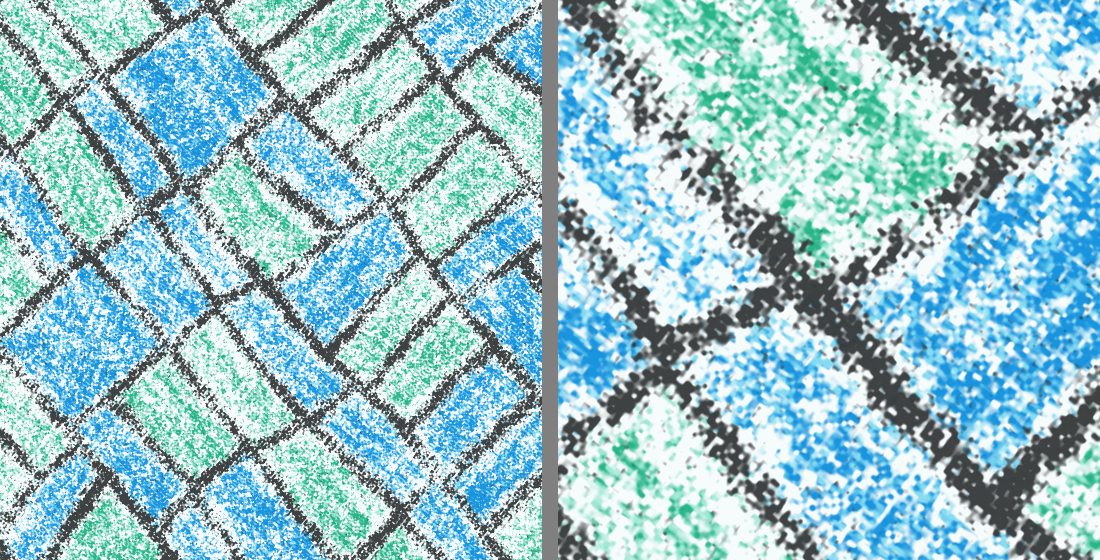
Left, the full canvas; right, a detail of the centre.
Write a Shadertoy shader that draws this pattern.

```glsl
// Crayon drawing of slanted, hand-ruled blue and green bricks with grainy charcoal joints.

const float TILE = 0.232;          // side of a square that splits into two bricks
const float SLANT = 0.873;         // downward tilt of the long joints, radians
const float WOBBLE = 0.046;        // slow bend of the ruled joints
const float JITTER = 0.008;        // quick shake of the hand
const float SPLIT_SHARE = 0.93;    // share of squares cut into two bricks
const float LENGTHWISE = 0.62;     // share of cuts that follow the slant
const float GREEN_SHARE = 0.46;    // share of green bricks
const float LINE_CORE = 0.001;     // heaviest half width of a joint
const float LINE_REACH = 0.023;    // half width including loose specks
const float GRAIN = 330.0;         // paper teeth per canvas height
const vec3 PAPER = vec3(0.965, 0.985, 0.985);
const vec3 CHARCOAL = vec3(0.21, 0.22, 0.22);
const vec3 BLUE_PALE = vec3(0.52, 0.86, 0.95);
const vec3 BLUE_DEEP = vec3(0.10, 0.58, 0.87);
const vec3 GREEN_PALE = vec3(0.62, 0.91, 0.83);
const vec3 GREEN_DEEP = vec3(0.16, 0.71, 0.53);

float hash(vec2 p) {
    return fract(sin(dot(p, vec2(127.1, 311.7))) * 43758.5);
}

float noise(vec2 p) {
    vec2 i = floor(p), f = fract(p);
    f = f * f * (3.0 - 2.0 * f);
    return mix(mix(hash(i), hash(i + vec2(1, 0)), f.x),
               mix(hash(i + vec2(0, 1)), hash(i + vec2(1, 1)), f.x), f.y);
}

vec2 noise2(vec2 p) {
    return vec2(noise(p), noise(p + 37.3)) - 0.5;
}

// Paper tooth on a turned lattice, spread to cover about 0..1
float tooth(vec2 p) {
    vec2 t = vec2(0.8 * p.x - 0.6 * p.y, 0.6 * p.x + 0.8 * p.y) * GRAIN;
    float n = 0.6 * noise(t) + 0.4 * noise(t.yx * 0.43 + 19.0);
    return (n - 0.5) * 1.6 + 0.5;
}

// Wax or charcoal caught by the tooth at a given pressure
float rub(float pressure, float grain, float softness) {
    return smoothstep(-softness, softness, pressure - grain);
}

// Returns joint distance, brick seed, and coordinates along and across the brick
vec4 brick(vec2 p) {
    float c = cos(SLANT), s = sin(SLANT);
    vec2 q = vec2(c * p.x - s * p.y, s * p.x + c * p.y) / TILE;
    float row = floor(q.y);
    q.x += hash(vec2(row, 7.0));
    vec2 id = floor(q), f = fract(q);
    vec2 toEdge = min(f, 1.0 - f);
    float d = min(toEdge.x, toEdge.y);

    // Cut the square along one axis, slightly out of true
    bool lengthwise = hash(id + 3.1) < LENGTHWISE;
    vec2 g = lengthwise ? f : f.yx;
    float side = 0.0;
    if (hash(id + 11.7) < SPLIT_SHARE) {
        float cut = mix(0.36, 0.64, hash(id + 5.9)) + 0.25 * (hash(id + 8.3) - 0.5) * (g.x - 0.5);
        side = step(cut, g.y);
        d = min(d, abs(g.y - cut));
    }
    float seed = hash(id + vec2(side * 17.3, 23.0));
    return vec4(d * TILE, seed, g * TILE);
}

void mainImage(out vec4 fragColor, in vec2 fragCoord) {
    vec2 p = fragCoord / iResolution.y;
    vec2 warped = p + WOBBLE * noise2(p * 4.5) + JITTER * noise2(p * 32.0);
    vec4 b = brick(warped);
    float d = b.x, seed = b.y;
    bool green = fract(seed * 13.7) < GREEN_SHARE;

    // Crayon strokes along each brick, with blotches and a bare margin
    vec2 along = b.zw + 0.012 * noise2(p * 14.0);
    float stroke = noise(along * vec2(14.0, 110.0) + seed * 90.0);
    float blotch = noise(p * 19.0 + seed * 30.0);
    float pressure = (green ? 0.50 : 0.59) + 0.12 * (fract(seed * 57.0) - 0.5);
    pressure += 0.36 * (stroke - 0.5) + 0.24 * (blotch - 0.5);
    pressure *= mix(0.35, 1.0, smoothstep(0.006, 0.027, d + 0.012 * (blotch - 0.5)));
    float wax = rub(pressure, tooth(p), 0.28);

    // Heavier pressure and a second tooth deepen the pigment
    float depth = rub(pressure, tooth(p + 5.3), 0.35);
    vec3 pigment = green ? mix(GREEN_PALE, GREEN_DEEP, depth)
                         : mix(BLUE_PALE, BLUE_DEEP, depth);
    vec3 color = mix(PAPER, pigment, wax);

    // Charcoal joints with uneven weight and loose specks
    float weight = mix(0.50, 1.0, noise(p * 13.0 + 70.0));
    float lineInk = weight * (1.0 - smoothstep(LINE_CORE, LINE_REACH, d));
    float soot = rub(lineInk, tooth(p + 2.7) + 0.08, 0.28);
    color = mix(color, CHARCOAL, soot * 0.95);

    fragColor = vec4(color, 1.0);
}
```
